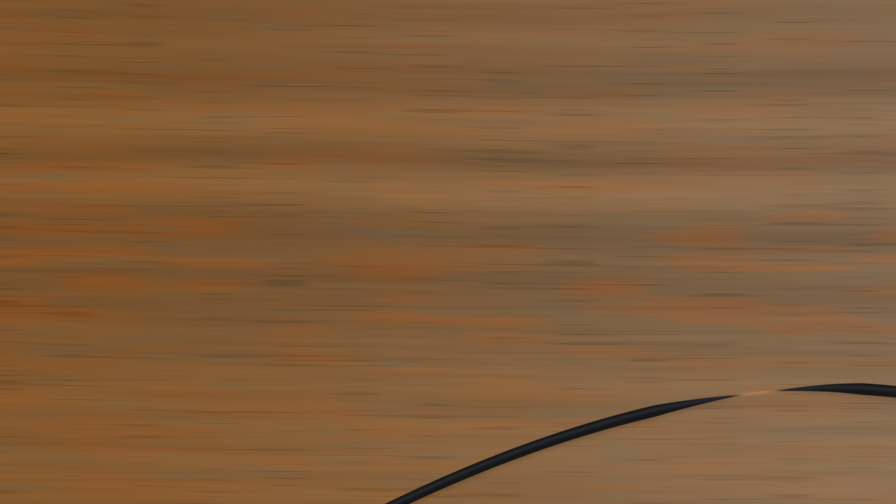
Write a WebGL 1 fragment shader that draws this texture.

```glsl
precision highp float;
uniform vec2 u_resolution;

#define WOOD_LEFT vec3(0.505, 0.335, 0.175)
#define WOOD_RIGHT vec3(0.525, 0.408, 0.300)
#define RUST_TINT vec3(0.055, -0.008, -0.035)
#define CABLE_DARK vec3(0.085, 0.085, 0.090)
#define CABLE_SHEEN vec3(0.190, 0.200, 0.215)
#define CABLE_PEAK vec2(1.65, 0.230)
#define CABLE_HALF 0.0115
#define GRAIN_DEPTH 0.20
#define BAND_DEPTH 0.075

float hash(vec2 p) {
  return fract(sin(dot(p, vec2(127.1, 311.7))) * 43758.5453);
}

float noise(vec2 p) {
  vec2 i = floor(p);
  vec2 f = fract(p);
  f = f * f * (3.0 - 2.0 * f);
  return mix(mix(hash(i), hash(i + vec2(1.0, 0.0)), f.x),
             mix(hash(i + vec2(0.0, 1.0)), hash(i + vec2(1.0, 1.0)), f.x), f.y);
}

// Layers of horizontally stretched noise, centred on zero
float woodGrain(vec2 p) {
  float sum = 0.0;
  float weight = 0.30;
  vec2 scale = vec2(0.9, 24.0);
  for (int i = 0; i < 4; i++) {
    sum += weight * (noise(p * scale + float(i) * 17.3) - 0.5);
    scale *= vec2(1.9, 2.05);
    weight *= 0.88;
  }
  return sum;
}

// Soft horizontal stripe
float stripe(float y, float center, float width) {
  float d = (y - center) / width;
  return exp(-d * d);
}

// Broad light and dark zones of the board
float broadBands(float y) {
  float light = stripe(y, 0.775, 0.030) + stripe(y, 0.635, 0.035)
              + 0.7 * stripe(y, 0.08, 0.10) + 0.4 * stripe(y, 0.24, 0.04);
  float dark = stripe(y, 0.845, 0.035) + stripe(y, 0.69, 0.022)
             + stripe(y, 0.535, 0.035) + 0.9 * stripe(y, 0.43, 0.055)
             + 0.5 * stripe(y, 0.98, 0.03);
  return light - dark;
}

vec3 woodColor(vec2 p, float across) {
  float warp = 0.012 * (noise(p * vec2(1.7, 3.0)) - 0.5);
  vec2 q = vec2(p.x, p.y + warp + 0.008 * p.x);
  vec3 color = mix(WOOD_LEFT, WOOD_RIGHT, smoothstep(-0.05, 1.1, across));

  float shade = 1.0 + BAND_DEPTH * broadBands(q.y) + GRAIN_DEPTH * woodGrain(q);
  float pores = noise(q * vec2(7.0, 210.0) + 41.0);
  shade -= 0.10 * smoothstep(0.70, 0.98, pores);
  color *= shade;

  // Reddish streaks gather around the middle of the board
  float rust = smoothstep(0.45, 0.85, noise(q * vec2(5.0, 48.0) + 83.0));
  float zone = 0.35 + 0.65 * stripe(p.y, 0.46, 0.19);
  color += RUST_TINT * (rust - 0.25) * zone;

  // Greyish flecks
  float grey = smoothstep(0.60, 0.95, noise(q * vec2(9.0, 75.0) + 29.0));
  float luma = dot(color, vec3(0.30, 0.59, 0.11));
  return mix(color, vec3(luma) * vec3(1.08, 0.99, 0.78), 0.28 * grey);
}

// Center height of the cable at a horizontal position
float cableHeight(float x) {
  return CABLE_PEAK.y - 0.30 * pow(abs(x - CABLE_PEAK.x) + 1e-4, 1.8);
}

// The two pieces taper to points on either side of a gap
float cableHalfWidth(float x) {
  float leftPiece = clamp((1.478 - x) / 0.18, 0.0, 1.0);
  float rightPiece = clamp((x - 1.530) / 0.18, 0.0, 1.0);
  return CABLE_HALF * max(leftPiece, rightPiece);
}

void main() {
  vec2 p = gl_FragCoord.xy / u_resolution.y;
  float pixel = 1.0 / u_resolution.y;
  vec3 color = woodColor(p, gl_FragCoord.x / u_resolution.x);

  float offset = p.y - cableHeight(p.x);
  float halfWidth = cableHalfWidth(p.x);

  // Faint contact shadow below the cable
  float present = smoothstep(0.0, 0.006, halfWidth);
  color *= 1.0 - 0.12 * present * stripe(offset, -halfWidth, 0.008);

  // Warm glint across the gap
  float gap = smoothstep(1.46, 1.485, p.x) * (1.0 - smoothstep(1.515, 1.54, p.x));
  color += vec3(0.10, 0.06, 0.03) * gap * stripe(offset, 0.0, 0.003);

  // Cable body with a soft sheen above its center line
  float cover = smoothstep(-pixel, pixel, halfWidth - abs(offset));
  cover *= smoothstep(0.0, pixel, halfWidth);
  float sheen = stripe(offset, 0.25 * halfWidth, 0.0045);
  vec3 cable = mix(CABLE_DARK, CABLE_SHEEN, 0.6 * sheen);
  color = mix(color, cable, cover);

  gl_FragColor = vec4(clamp(color, 0.0, 1.0), 1.0);
}
```
